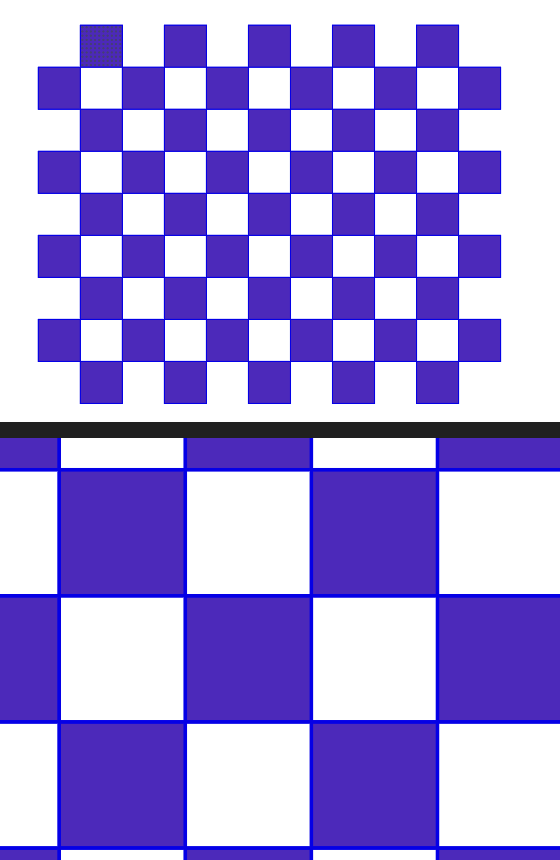
Top: the whole. Bottom: its middle third, enlarged.
A WebGL 2 fragment shader for this pattern:

```glsl
#version 300 es
precision highp float;

uniform vec2 u_resolution;
out vec4 fragColor;

const vec3 WHITE = vec3(1.0);
const vec3 PURPLE = vec3(0.30, 0.16, 0.73);
const vec3 OUTLINE_BLUE = vec3(0.02, 0.0, 0.90);
const vec3 STIPPLE_GREY = vec3(0.27, 0.24, 0.46);

// Lengths are fractions of the canvas height
const vec2 GRID_ORIGIN = vec2(0.0907, 0.0440);
const vec2 GRID_COUNT = vec2(11.0, 9.0);
const float CELL_SIZE = 0.0996;
const float OUTLINE_HALF_WIDTH = 0.00145;

// One stippled square, with its dots measured in dot spacings
const vec2 STIPPLED_CELL = vec2(1.0, 8.0);
const float DOTS_PER_CELL = 10.0;
const float DOT_RADIUS = 0.27;

float coverage(float dist, float pixel) {
  return 1.0 - smoothstep(-0.5 * pixel, 0.5 * pixel, dist);
}

float boxDistance(vec2 p, vec2 halfSize) {
  vec2 q = abs(p) - halfSize;
  return length(max(q, 0.0)) + min(max(q.x, q.y), 0.0);
}

bool isFilled(vec2 cell, vec2 count) {
  bool inside = all(greaterThanEqual(cell, vec2(0.0))) && all(lessThan(cell, count));
  return inside && mod(cell.x + cell.y, 2.0) > 0.5;
}

// Distance to the nearest filled square, in cells
float checkerDistance(vec2 p, vec2 count) {
  float nearest = 1.0;
  for (int y = -1; y <= 1; y++) {
    for (int x = -1; x <= 1; x++) {
      vec2 cell = floor(p) + vec2(x, y);
      if (isFilled(cell, count)) {
        nearest = min(nearest, boxDistance(p - cell - 0.5, vec2(0.5)));
      }
    }
  }
  return nearest;
}

// Regular dots limited to one cell
float stipple(vec2 p, vec2 cell, float dots, float radius, float pixel) {
  vec2 dotPoint = fract((p - cell) * dots) - 0.5;
  float dotMask = coverage(length(dotPoint) - radius, pixel * dots);
  float cellMask = coverage(boxDistance(p - cell - 0.5, vec2(0.5)), pixel);
  return dotMask * cellMask;
}

void main() {
  vec2 canvas = gl_FragCoord.xy / u_resolution.y;
  vec2 p = (canvas - GRID_ORIGIN) / CELL_SIZE;
  float pixel = 1.0 / (u_resolution.y * CELL_SIZE);
  float dist = checkerDistance(p, GRID_COUNT);

  // Filled squares
  vec3 color = mix(WHITE, PURPLE, coverage(dist, pixel));

  // Stippled square
  float dots = stipple(p, STIPPLED_CELL, DOTS_PER_CELL, DOT_RADIUS, pixel);
  color = mix(color, STIPPLE_GREY, dots);

  // Outlines
  float outline = abs(dist) - OUTLINE_HALF_WIDTH / CELL_SIZE;
  color = mix(color, OUTLINE_BLUE, coverage(outline, pixel));

  fragColor = vec4(color, 1.0);
}
```
